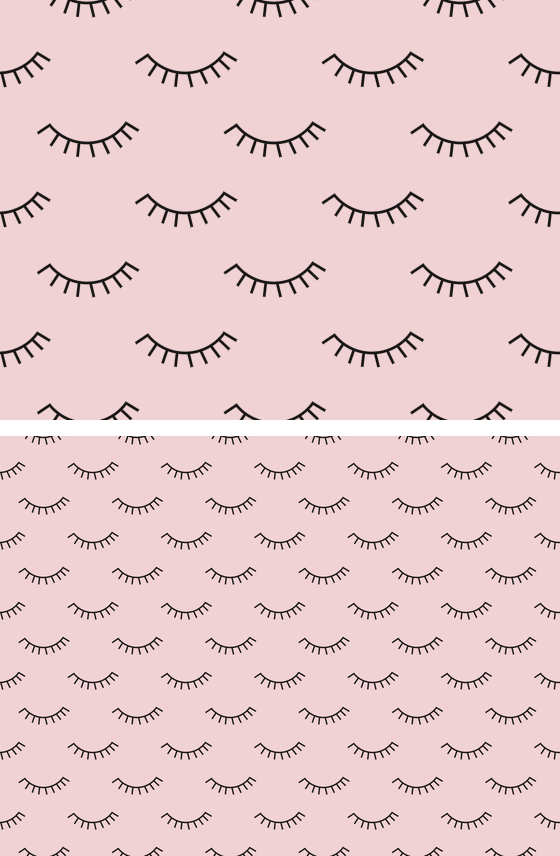
Top, the tile; bottom, the same tile 2 across and 2 down.
This pattern is drawn by a Shadertoy shader. Its source:

```glsl
// Seamless pattern of closed eyelashes in dark line on pale pink, in staggered rows
#define REPEATS 3.0
#define CELL vec2(1.0, 0.75)
#define LASH_A vec2(0.467, 0.734)
#define LASH_B vec2(0.992, 0.359)
#define LID_RADIUS 0.258
#define HALF_STROKE 0.0072
#define HAIR_LENGTH 0.078
#define PINK vec3(0.94, 0.82, 0.83)
#define INK vec3(0.085, 0.075, 0.075)

const int HAIRS = 9;

// Per hair: root angle along the lid, lean of the hair (degrees from straight down)
const vec2 HAIR_ANGLES[HAIRS] = vec2[HAIRS](
    vec2(-51.0, -56.0), vec2(-36.2, -33.5), vec2(-21.8, -19.0),
    vec2(-9.6, -6.5), vec2(3.9, 13.8), vec2(18.6, 25.5),
    vec2(32.0, 37.0), vec2(44.2, 46.5), vec2(53.9, 59.0));

// Unit vector turned by an angle away from straight down
vec2 downward(float angle) {
    return vec2(sin(angle), -cos(angle));
}

// Stroke with square ends, from just behind its root to its tip
float hairDistance(vec2 p, vec2 root, vec2 dir) {
    vec2 q = p - root;
    float along = dot(q, dir);
    float across = abs(dot(q, vec2(-dir.y, dir.x))) - HALF_STROKE;
    return max(across, max(-along - HALF_STROKE, along - HAIR_LENGTH));
}

// Circular lid line, cut off at its first and last hair
float lidDistance(vec2 p) {
    float first = radians(HAIR_ANGLES[0].x);
    float last = radians(HAIR_ANGLES[HAIRS - 1].x);
    float angle = atan(p.x, -p.y);
    float beyond = abs(angle - 0.5 * (first + last)) - 0.5 * (last - first);
    return max(abs(length(p) - LID_RADIUS) - HALF_STROKE, beyond * LID_RADIUS);
}

// Whole eyelash, with the lowest point of the lid at the anchor, wrapped per cell
float lashDistance(vec2 p, vec2 anchor) {
    vec2 q = p - anchor;
    q -= CELL * floor(q / CELL + 0.5);
    q.y -= LID_RADIUS;
    float d = lidDistance(q);
    for (int i = 0; i < HAIRS; i++) {
        vec2 angles = radians(HAIR_ANGLES[i]);
        vec2 root = LID_RADIUS * downward(angles.x);
        d = min(d, hairDistance(q, root, downward(angles.y)));
    }
    return d;
}

void mainImage(out vec4 fragColor, in vec2 fragCoord) {
    // Cell units: one repeat is CELL in size
    vec2 p = fragCoord / iResolution.xy * REPEATS * CELL;
    float pixel = REPEATS * CELL.x / iResolution.x;

    float d = min(lashDistance(p, LASH_A), lashDistance(p, LASH_B));
    float ink = 1.0 - smoothstep(-0.75 * pixel, 0.75 * pixel, d);
    fragColor = vec4(mix(PINK, INK, ink), 1.0);
}
```
